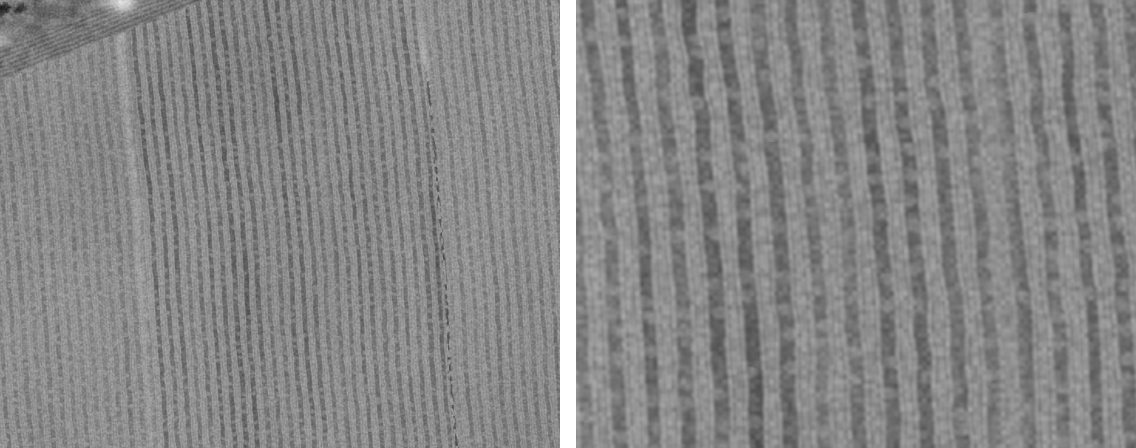
Left: the whole. Right: its middle third, enlarged.
This texture is drawn by a Shadertoy shader. Its source:

```glsl
// Aerial view of a grey crop field: about 49 slanting rows, beaded with plants.
// A row coordinate is sheared and bent; cellular clumps and layered noise wear it.
// Two tracks run along the rows, and a diagonal headland crops the upper left.

const float PITCH = 0.02524;      // row spacing, in canvas heights
const float FIRST_ROW = 0.394;    // centre of row zero at the top edge
const float LEFT_TRACK = 0.264;
const float RIGHT_TRACK = 0.938;
const float SOIL = 0.422;
const float CROP = 0.582;

float hash(vec2 p) {
    vec3 q = fract(vec3(p.xyx) * 0.1031);
    q += dot(q, q.yzx + 33.33);
    return fract((q.x + q.y) * q.z);
}

float valueNoise(vec2 p) {
    vec2 i = floor(p), f = fract(p);
    f = f * f * (3.0 - 2.0 * f);
    return mix(mix(hash(i), hash(i + vec2(1, 0)), f.x),
               mix(hash(i + vec2(0, 1)), hash(i + vec2(1, 1)), f.x), f.y);
}

// Nearest jittered point: x = distance, y = random value of that point.
vec2 cellular(vec2 p, vec2 jitter) {
    vec2 cell = floor(p), best = vec2(9.0, 0.0);
    for (int y = -1; y <= 1; y++)
    for (int x = -1; x <= 1; x++) {
        vec2 c = cell + vec2(x, y);
        vec2 offset = vec2(hash(c + 17.0), hash(c + 59.0)) - 0.5;
        float d = length(c + 0.5 + jitter * offset - p);
        if (d < best.x) best = vec2(d, hash(c + 91.0));
    }
    return best;
}

float layeredNoise(vec2 p) {
    float sum = 0.0, amp = 0.5;
    for (int i = 0; i < 4; i++) {
        sum += amp * valueNoise(p);
        p = p * 2.03 + 11.7;
        amp *= 0.5;
    }
    return sum;
}

// Soft ridge of a given half width around zero.
float ridge(float x, float halfWidth) {
    x /= halfWidth;
    return exp(-x * x);
}

// Dark furrows with light plant clumps, and twin fine lines between them.
float cropRows(float u, float y, float contrast, float clumping) {
    float row = (u - FIRST_ROW) / PITCH + 0.5;
    float id = floor(row);
    float wobble = 0.12 * (valueNoise(vec2(id * 7.3, y * 45.0)) - 0.5);
    float d = abs(fract(row) - 0.5 + wobble);
    float halfWidth = 0.17 + 0.06 * hash(vec2(id, 4.0));
    float furrow = 1.0 - smoothstep(halfWidth - 0.08, halfWidth + 0.08, d);
    vec2 clump = cellular(vec2(row, y * 52.0 + id * 0.37), vec2(0.3, 0.7));
    float bead = (1.0 - smoothstep(0.12, 0.36, clump.x)) * step(0.42, clump.y);
    furrow *= 0.75 + 0.4 * hash(vec2(id, 8.0));
    furrow *= 0.8 + 0.4 * valueNoise(vec2(id * 3.1, y * 9.0));
    furrow *= 1.0 - clumping * bead;
    float fineLine = ridge(d - 0.37, 0.05);
    return mix(CROP, SOIL, furrow * contrast) - 0.035 * fineLine;
}

// Pale bare track with a dark rim on its right.
float leftTrack(float tone, float x, float y) {
    float rough = 0.75 + 0.5 * valueNoise(vec2(x * 200.0, y * 60.0));
    tone -= 0.09 * ridge(x - 0.016, 0.005) * smoothstep(0.3, 1.0, y);
    return mix(tone, 0.66, ridge(x, 0.012) * rough * mix(0.45, 0.95, y));
}

// Narrow, broken dark line with a pale verge.
float rightTrack(float tone, float x, float y) {
    float speck = smoothstep(0.35, 0.65, valueNoise(vec2(x * 260.0, y * 130.0)));
    float shade = ridge(y - 0.42, 0.2);
    tone -= 0.08 * shade * ridge(x + 0.016, 0.010);
    tone = mix(tone, 0.57, 0.8 * ridge(x - 0.007, 0.010));
    tone -= 0.24 * speck * ridge(x, 0.004) * (1.0 - smoothstep(0.8, 0.88, y));
    return tone + 0.09 * ridge(x, 0.009) * ridge(y - 0.88, 0.06);
}

// Diagonal ploughed strip, rough scrub beyond it, a pale clearing and a dark corner.
float headland(vec2 p, float h) {
    float lines = sin(h * 620.0 + 2.0 * valueNoise(p * 30.0));
    float strip = 0.45 + 0.04 * lines + 0.1 * (valueNoise(p * 70.0) - 0.5);
    float scrub = 0.28 + 0.45 * layeredNoise(p * vec2(25.0, 40.0));
    float tone = mix(strip, scrub, smoothstep(0.060, 0.072, h));
    vec2 corner = (p - vec2(0.01, 0.99)) / vec2(0.075, 0.035);
    tone = mix(tone, 0.1, exp(-dot(corner, corner)) * smoothstep(0.2, 0.55, layeredNoise(p * 45.0)));
    vec2 clearing = (p - vec2(0.274, 0.995)) / vec2(0.032, 0.022);
    return mix(tone, 0.86, exp(-dot(clearing, clearing)));
}

void mainImage(out vec4 fragColor, in vec2 fragCoord) {
    vec2 p = fragCoord / iResolution.y;
    // Follow the slant and slow bend of the rows.
    float u = p.x - 0.085 * (1.0 - p.y) - 0.004 * sin(p.y * 6.0 + 4.5)
            + 0.0012 * sin(p.y * 17.0 + p.x * 5.0);
    float inLeft = 1.0 - smoothstep(LEFT_TRACK - 0.01, LEFT_TRACK, u);
    float inRight = smoothstep(RIGHT_TRACK, RIGHT_TRACK + 0.01, u);
    float contrast = 1.0 - 0.38 * inLeft - 0.22 * inRight;
    float tone = cropRows(u, p.y, contrast, 0.55 + 0.2 * inLeft);
    tone = mix(tone, 0.56, 0.85 * ridge(u - 0.685, 0.010));
    tone = leftTrack(tone, u - LEFT_TRACK, p.y);
    tone = rightTrack(tone, u - RIGHT_TRACK, p.y);
    // The headland covers the row ends.
    float h = 0.93 * (p.y - 0.821 - 0.39 * p.x);
    tone = mix(tone, headland(p, h), smoothstep(-0.004, 0.004, h));
    tone += 0.08 * ridge(h, 0.004) * (valueNoise(p * 90.0) - 0.3);
    // Broad shading and fine grain.
    tone += 0.07 * (layeredNoise(p * vec2(5.0, 3.0) + 3.0) - 0.47);
    tone -= 0.035 * ridge(length(p - vec2(0.48, 0.82)), 0.2);
    tone += 0.10 * (valueNoise(p * 290.0) - 0.5);
    tone += 0.07 * (0.42 - cellular(p * 130.0, vec2(0.9)).x);
    fragColor = vec4(vec3(clamp(tone, 0.0, 1.0)), 1.0);
}
```
